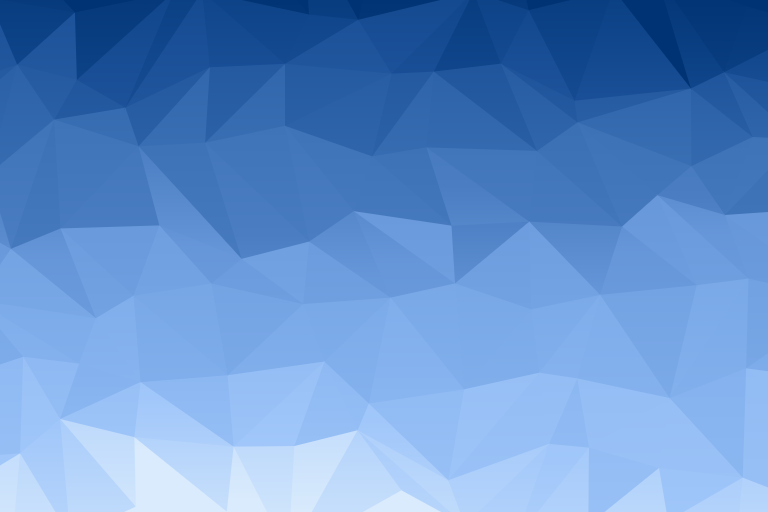
This background is drawn by a Shadertoy shader. Its source:

```glsl
// Low-poly backdrop: a jittered, gently waving lattice is split into triangles.
// Each facet takes a flat-ish tone from a vertical blue ramp at its centroid,
// darkened in the upper right corner and lit by a pale glow at the lower left.

const float DENSITY = 6.83;                // lattice rows per canvas height
const float ROW_SHIFT = 0.17;              // vertical lattice offset
const float RIDGE_ROW = 4.0;               // row where the tone steps most
const vec2  JITTER = vec2(0.72, 0.56);     // vertex scatter, in cells
const float WAVE_HEIGHT = 0.2;             // row undulation, in cells
const float WAVE_PERIOD = 3.33;
const float WAVE_PEAK = 5.07;
const float ROW_PHASE = 1.7;
const float SEED = 17.0;
const float FACET_WEIGHT = 0.72;           // facet tone against smooth gradient
const float TONE_SCATTER = 0.095;
const float GLOW_X = 0.42;
const float GLOW_WIDTH = 0.5;
const float TAU = 6.28319;

// Tone ramp from the top of the canvas (0) to the bottom (1)
const int STOPS = 9;
const float DEPTH[STOPS] = float[STOPS](-0.03, 0.04, 0.10, 0.28, 0.41, 0.47, 0.69, 0.86, 1.0);
const vec3 BLUES[STOPS] = vec3[STOPS](
    vec3(0.00, 0.20, 0.45), vec3(0.05, 0.26, 0.53), vec3(0.10, 0.31, 0.59),
    vec3(0.22, 0.43, 0.70), vec3(0.29, 0.49, 0.76), vec3(0.40, 0.59, 0.85),
    vec3(0.51, 0.69, 0.93), vec3(0.63, 0.78, 0.98), vec3(0.85, 0.92, 0.99));

vec2 hash2(vec2 p) {
    vec3 q = fract(p.xyx * vec3(0.1031, 0.1030, 0.0973));
    q += dot(q, q.yzx + 33.33);
    return fract((q.xx + q.yz) * q.zy);
}

float cross2(vec2 a, vec2 b) { return a.x * b.y - a.y * b.x; }

vec3 toneRamp(float depth) {
    vec3 col = BLUES[0];
    for (int i = 1; i < STOPS; i++) {
        float t = clamp((depth - DEPTH[i - 1]) / (DEPTH[i] - DEPTH[i - 1]), 0.0, 1.0);
        col = mix(col, BLUES[i], t);
    }
    return col;
}

// Lattice vertex: scattered by a hash and lifted by its row's wave
vec2 vertexAt(vec2 id) {
    vec2 v = id + JITTER * (hash2(id + SEED) - 0.5);
    float phase = TAU * (v.x - WAVE_PEAK) / WAVE_PERIOD + ROW_PHASE * (id.y - RIDGE_ROW);
    v.y += WAVE_HEIGHT * cos(phase);
    return v;
}

// Signed distance to the line a-b, positive on its right
float edgeDistance(vec2 p, vec2 a, vec2 b) {
    return cross2(p - a, normalize(b - a));
}

// Tone depth of a facet, including the corner shade and the low glow
float facetDepth(vec2 center, float y) {
    float x = center.x / DENSITY;
    float facetY = (center.y - ROW_SHIFT) / DENSITY;
    float depth = 1.0 - mix(y, facetY, FACET_WEIGHT);
    float g = (x - GLOW_X) / GLOW_WIDTH;
    depth += (0.17 * exp(-g * g) - 0.12) * smoothstep(0.65, 1.0, depth);
    depth -= 0.08 * smoothstep(0.8, 1.4, x) * (1.0 - smoothstep(0.05, 0.28, depth));
    return depth + TONE_SCATTER * (hash2(floor(center * 37.0)).x - 0.5);
}

// Adds a triangle's colour and antialiased coverage to the running sum
void addFacet(inout vec4 sum, vec2 p, vec2 a, vec2 b, vec2 c, float pixel) {
    float d = max(edgeDistance(p, a, b), max(edgeDistance(p, b, c), edgeDistance(p, c, a)));
    float cover = clamp(0.5 - d / pixel, 0.0, 1.0);
    if (cover <= 0.0) return;
    float y = (p.y - ROW_SHIFT) / DENSITY;
    sum += cover * vec4(toneRamp(facetDepth((a + b + c) / 3.0, y)), 1.0);
}

void mainImage(out vec4 fragColor, in vec2 fragCoord) {
    vec2 p = fragCoord / iResolution.y * DENSITY + vec2(0.0, ROW_SHIFT);
    float pixel = DENSITY / iResolution.y;
    vec2 cell = floor(p);
    vec4 sum = vec4(0.0);

    // Visit the cells whose moved corners may reach this point
    for (int j = -1; j <= 1; j++)
    for (int i = -1; i <= 1; i++) {
        vec2 id = cell + vec2(i, j);
        vec2 a = vertexAt(id);
        vec2 b = vertexAt(id + vec2(1.0, 0.0));
        vec2 c = vertexAt(id + vec2(1.0, 1.0));
        vec2 d = vertexAt(id + vec2(0.0, 1.0));

        // Split along the diagonal that leaves the fuller triangles
        float splitAC = min(cross2(b - a, c - a), cross2(c - a, d - a));
        float splitBD = min(cross2(b - a, d - a), cross2(c - b, d - b));
        if (splitAC > splitBD) {
            addFacet(sum, p, a, b, c, pixel);
            addFacet(sum, p, a, c, d, pixel);
        } else {
            addFacet(sum, p, a, b, d, pixel);
            addFacet(sum, p, b, c, d, pixel);
        }
    }
    fragColor = vec4(sum.rgb / max(sum.a, 0.001), 1.0);
}
```
